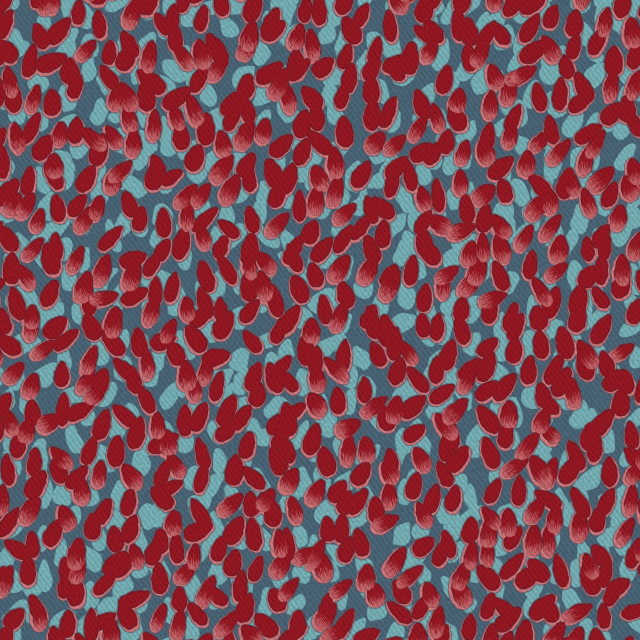
Write a three.js fragment shader that draws this pattern.

```glsl
// Woven cloth printed with scattered red petals, pink rims and teal blobs on slate.
varying vec2 vUv;

#define PETAL_GRID vec2(27.0, 24.0)
#define PETAL_SIZE vec2(0.0122, 0.0232)
#define BLOB_GRID vec2(25.0, 21.0)
#define BLOB_SIZE vec2(0.0130, 0.0225)
#define JITTER 0.84
#define LEAN 0.15
#define SPREAD 1.25
#define EDGE 0.0013
#define RIM_GROWTH 0.0009
#define BRUSHED_SHARE 0.38
#define WEAVE_FREQ 150.0
#define WEAVE_DEPTH 0.075

const vec3 SLATE = vec3(0.275, 0.380, 0.445);
const vec3 TEAL = vec3(0.440, 0.660, 0.680);
const vec3 RED = vec3(0.560, 0.088, 0.130);
const vec3 DARK_RED = vec3(0.390, 0.110, 0.150);
const vec3 PINK = vec3(0.780, 0.455, 0.470);
const vec3 MAUVE = vec3(0.400, 0.310, 0.355);

vec2 hash2(vec2 p) {
  vec3 q = fract(p.xyx * vec3(0.1031, 0.1030, 0.0973));
  q += dot(q, q.yzx + 33.33);
  return fract((q.xx + q.yz) * q.zy);
}

float gradDot(vec2 cell, vec2 offset) {
  return dot(hash2(cell + 71.0) * 2.0 - 1.0, offset);
}

// Gradient noise, roughly -0.7 to 0.7
float gnoise(vec2 p) {
  vec2 i = floor(p), f = fract(p);
  vec2 u = f * f * f * (f * (f * 6.0 - 15.0) + 10.0);
  vec2 e = vec2(1.0, 0.0);
  float low = mix(gradDot(i, f), gradDot(i + e, f - e), u.x);
  float high = mix(gradDot(i + e.yx, f - e.yx), gradDot(i + 1.0, f - 1.0), u.x);
  return mix(low, high, u.y);
}

vec2 warp(vec2 p, float freq) {
  return vec2(gnoise(p * freq), gnoise(p * freq + 37.0));
}

// Approximate distance to a seed shape, narrower towards its upper tip
float seedShape(vec2 p, vec2 halfSize) {
  float taper = 1.0 - 0.24 * clamp(p.y / halfSize.y, -1.2, 1.2);
  vec2 r = vec2(halfSize.x * taper, halfSize.y);
  p += 1e-5;
  float k = length(p / r);
  return k * (k - 1.0) / length(p / (r * r));
}

float cover(float d) {
  return 1.0 - smoothstep(-EDGE, EDGE, d);
}

// Staggered, jittered seeds: x body distance, y rim distance, z brushed highlight
vec3 scatter(vec2 p, vec2 grid, vec2 size, float seed) {
  vec3 result = vec3(1.0, 1.0, 0.0);
  vec2 c = p * grid;
  for (int i = -1; i <= 1; i++) {
    float col = floor(c.x) + float(i);
    float stagger = 0.5 * mod(col, 2.0);
    for (int j = -1; j <= 1; j++) {
      vec2 id = vec2(col, floor(c.y - stagger) + float(j));
      vec2 h = hash2(id + seed);
      vec2 g = hash2(id + seed + 131.0);
      vec2 k = hash2(id + seed + 257.0);
      vec2 center = (id + vec2(0.5, 0.5 + stagger) + JITTER * (h - 0.5)) / grid;
      float a = LEAN + SPREAD * (g.x + g.y - 1.0);
      mat2 turn = mat2(cos(a), sin(a), -sin(a), cos(a));
      vec2 q = turn * (p - center);
      vec2 s = size * (0.84 + 0.32 * vec2(k.x, fract(k.x * 7.0 + k.y)));
      float d = seedShape(q, s);
      vec2 shift = vec2(mix(-0.0034, 0.0022, k.y), mix(-0.0036, -0.0014, h.x));
      float rim = seedShape(turn * (p - center - shift), s) - RIM_GROWTH;

      // Dry brush streaks run along the petal and fade from its lower end
      float streak = gnoise(vec2(q.x * 620.0, q.y * 95.0) + id * 5.0);
      float fade = smoothstep(-0.05, 0.95, -q.y / s.y + 0.75 * streak);
      float brushed = step(k.y, BRUSHED_SHARE) * fade * cover(d);
      result = vec3(min(result.xy, vec2(d, rim)), max(result.z, brushed));
    }
  }
  return result;
}

void main() {
  vec2 p = vUv + 3.0;

  // Teal blobs with loose outlines on the slate ground
  vec2 blobP = p + 0.0075 * warp(p, 42.0);
  float blob = scatter(blobP, BLOB_GRID, BLOB_SIZE, 419.0).x;
  vec3 color = mix(SLATE, TEAL, cover(blob));

  // Pink rims, then the red petals with a darker border
  vec3 petal = scatter(p + 0.0022 * warp(p, 95.0), PETAL_GRID, PETAL_SIZE, 11.0);
  float fringe = 1.0 - smoothstep(0.0004, 0.0030, min(petal.x, petal.y));
  color = mix(color, MAUVE, 0.75 * fringe);
  color = mix(color, PINK, cover(petal.y));
  vec3 body = mix(RED, DARK_RED, smoothstep(-0.0026, -0.0004, petal.x));
  body = mix(body, PINK, 0.8 * petal.z);
  color = mix(color, body, cover(petal.x));

  // Diagonal twill and thread grain
  float twill = sin(6.2832 * WEAVE_FREQ * (0.80 * p.x + 0.60 * p.y));
  float grain = gnoise(p * 230.0);
  color *= 1.0 + WEAVE_DEPTH * (0.6 * twill + 1.8 * grain);
  gl_FragColor = vec4(color, 1.0);
}
```
